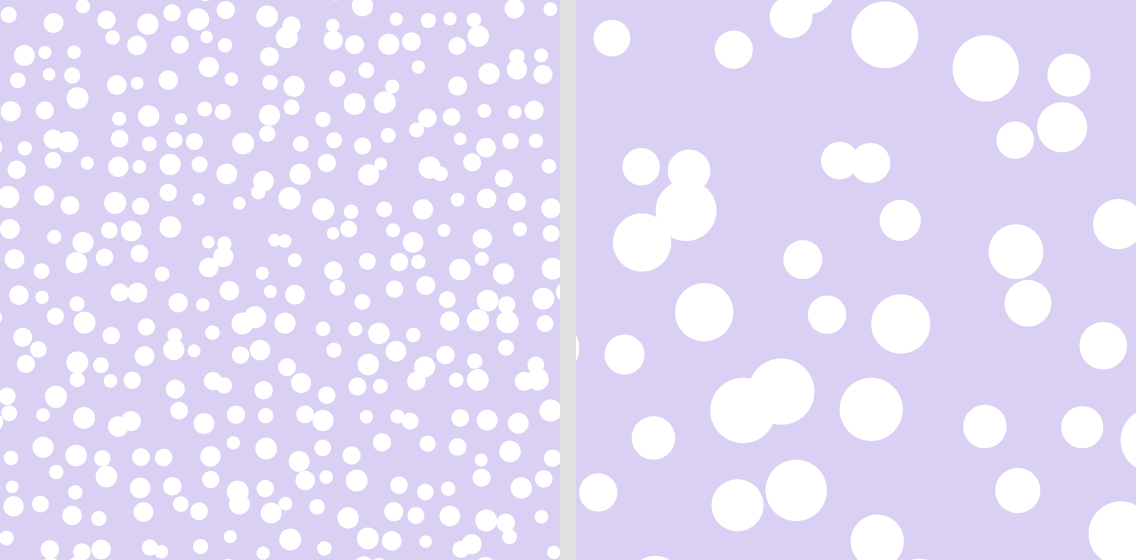
Left: the whole. Right: its middle third, enlarged.
Give the GLSL for this pattern, as a WebGL 1 fragment shader.

```glsl
precision highp float;
// Scattered white dots of varied size on a flat lilac ground.
// Each cell of a square grid holds one dot with a hashed centre and radius;
// a pixel takes the strongest coverage among its own and adjacent cells.

uniform vec2 u_resolution;

const vec3 LILAC = vec3(0.850, 0.817, 0.957);
const vec3 WHITE = vec3(1.0);

const float CELLS = 18.0;       // cells across the canvas
const float JITTER = 0.70;      // range of the centre, in cells
const float RADIUS_MIN = 0.195; // in cells
const float RADIUS_MAX = 0.358;

// Three independent random values in 0..1 for a cell
vec3 hash3(vec2 cell) {
    vec3 p = fract(cell.xyx * vec3(0.1031, 0.1030, 0.0973));
    p += dot(p, p.yxz + 33.33);
    return fract((p.xxy + p.yzz) * p.zyx);
}

// Signed distance from a point to the dot of a cell
float dotDistance(vec2 point, vec2 cell) {
    vec3 random = hash3(cell + 57.0);
    vec2 center = cell + 0.5 + JITTER * (random.xy - 0.5);
    return length(point - center) - mix(RADIUS_MIN, RADIUS_MAX, random.z);
}

// Coverage by all dots near a point, with edges softened over one pixel
float dotCoverage(vec2 point, float pixel) {
    vec2 home = floor(point);
    float nearest = 1.0;
    for (int y = -1; y <= 1; y++) {
        for (int x = -1; x <= 1; x++) {
            vec2 cell = home + vec2(float(x), float(y));
            nearest = min(nearest, dotDistance(point, cell));
        }
    }
    return clamp(0.5 - nearest / pixel, 0.0, 1.0);
}

void main() {
    float pixel = CELLS / min(u_resolution.x, u_resolution.y);
    float coverage = dotCoverage(gl_FragCoord.xy * pixel, pixel);
    gl_FragColor = vec4(mix(LILAC, WHITE, coverage), 1.0);
}
```
